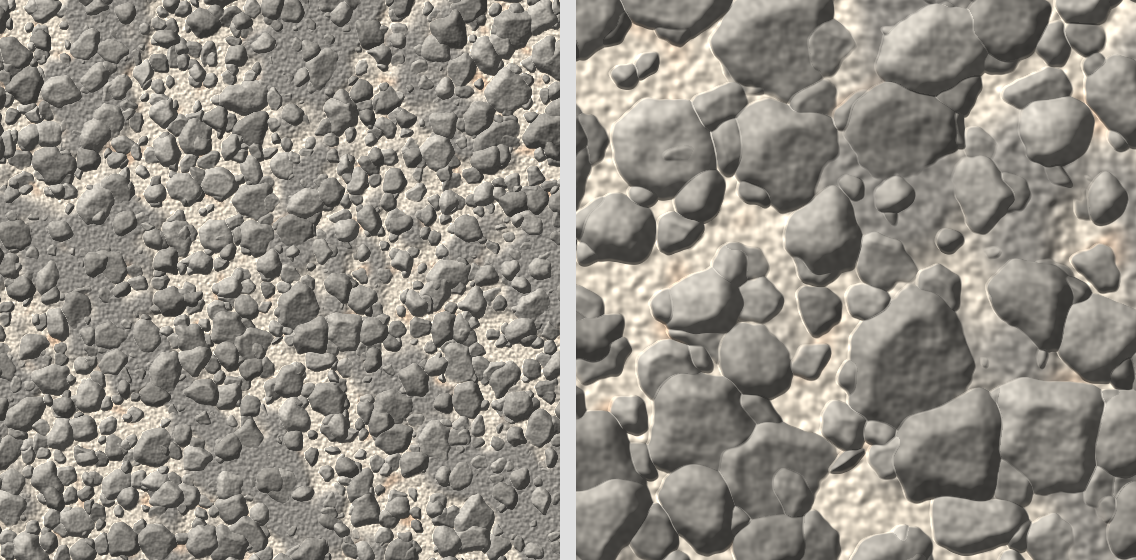
Left, the full canvas; right, a detail of the centre.
A WebGL 1 fragment shader for this texture:

```glsl
precision highp float;
// Exposed aggregate: chipped grey stones set in pale sand and grey tar, lit from the upper left.

uniform vec2 u_resolution;

const float BIG_STONES = 16.0;      // cells across the canvas
const float SMALL_STONES = 30.0;
const float STONE_SLOPE = 1.3;      // steepness of the chipped sides
const float TAR_SCALE = 5.0;
const float TAR_RISE = 0.005;       // how far tar drowns the stones
const float SHADOW_DEPTH = 0.56;
const float SAMPLE_STEP = 0.0014;   // spacing of the slope samples
const vec3 LIGHT = vec3(-0.45, 0.55, 0.70);
const vec3 STONE_COLOR = vec3(0.545, 0.530, 0.502);
const vec3 TAR_COLOR = vec3(0.540, 0.525, 0.500);
const vec3 SAND_COLOR = vec3(0.850, 0.805, 0.735);
const vec3 RUST_COLOR = vec3(0.820, 0.700, 0.590);
const mat2 FACET_TURN = mat2(0.62349, 0.78183, -0.78183, 0.62349); // one seventh turn

vec4 hash4(vec2 p) {
  vec4 q = fract(p.xyxy * vec4(0.1031, 0.1030, 0.0973, 0.1099));
  q += dot(q, q.wzxy + 33.33);
  return fract((q.xxyz + q.yzzw) * q.zywx);
}

vec2 gradientAt(vec2 cell) {
  return hash4(cell).xy * 2.0 - 1.0;
}

// Gradient noise, about -0.6 to 0.6
float noise(vec2 p) {
  vec2 i = floor(p), f = fract(p);
  vec2 u = f * f * f * (f * (f * 6.0 - 15.0) + 10.0);
  vec2 e = vec2(1.0, 0.0);
  float low = mix(dot(gradientAt(i), f), dot(gradientAt(i + e.xy), f - e.xy), u.x);
  float high = mix(dot(gradientAt(i + e.yx), f - e.yx), dot(gradientAt(i + 1.0), f - 1.0), u.x);
  return mix(low, high, u.y);
}

float softMin(float a, float b, float k) {
  float h = max(k - abs(a - b), 0.0) / k;
  return min(a, b) - h * h * k * 0.25;
}

// Height of one chipped stone, in cell units; negative outside
float stoneHeight(vec2 d, vec4 rnd) {
  float angle = rnd.z * 6.2832;
  vec2 dir = vec2(cos(angle), sin(angle));
  vec2 tilt = (rnd.yw - 0.5) * 0.5;
  float top = mix(0.15, 0.30, rnd.x) + dot(d, tilt);
  d += dir * dot(d, dir) * mix(-0.3, 0.35, rnd.y);
  float radius = mix(0.32, 0.63, rnd.w);
  float edge = 2.0;
  float chip = rnd.x;
  for (int k = 0; k < 7; k++) {
    chip = fract(chip * 7.31 + rnd.y + 0.37);
    edge = softMin(edge, radius * mix(0.75, 1.15, chip) - dot(d, dir), 0.07);
    dir = FACET_TURN * dir;
  }
  return softMin(edge * STONE_SLOPE, top, 0.12);
}

// Keeps the highest stone of a layer: x = height, y = tone
vec2 addLayer(vec2 best, vec2 p, float cells, float seed) {
  vec2 q = p * cells;
  vec2 home = floor(q);
  for (int y = -1; y <= 1; y++) {
    for (int x = -1; x <= 1; x++) {
      vec2 cell = home + vec2(float(x), float(y));
      vec4 rnd = hash4(cell + seed);
      vec2 d = q - cell - 0.5 - (rnd.xy - 0.5) * 0.85;
      if (dot(d, d) > 1.2) continue;
      float h = stoneHeight(d, rnd) / cells;
      if (h > best.x) best = vec2(h, fract(rnd.z * 5.7 + rnd.w));
    }
  }
  return best;
}

float tarCover(vec2 p) {
  return smoothstep(-0.02, 0.22, noise(p * TAR_SCALE + 3.7) + 0.5 * noise(p * 17.0));
}

// x = surface height, y = stone tone, z = stone height above the ground
vec3 surface(vec2 p) {
  vec2 warped = p + 0.007 * vec2(noise(p * 32.0), noise(p * 32.0 + 57.0));
  vec2 stone = addLayer(vec2(-0.01, 0.5), warped, BIG_STONES, 11.0);
  stone = addLayer(stone, warped, SMALL_STONES, 83.0);
  float rough = noise(p * 75.0) * 0.0016 + noise(p * 190.0) * 0.0005;
  float ground = 0.002 + TAR_RISE * tarCover(p) + noise(p * 140.0 + 9.0) * 0.0016;
  float rise = stone.x + rough - ground;
  return vec3(max(stone.x + rough, ground), stone.y, rise);
}

void main() {
  vec2 p = gl_FragCoord.xy / min(u_resolution.x, u_resolution.y);
  vec3 here = surface(p);

  // Slope lighting
  vec2 slope = vec2(surface(p + vec2(SAMPLE_STEP, 0.0)).x,
                    surface(p + vec2(0.0, SAMPLE_STEP)).x) - here.x;
  vec3 normal = normalize(vec3(-slope / SAMPLE_STEP, 1.0));
  float shade = clamp(dot(normal, LIGHT) / LIGHT.z, 0.42, 1.45);

  // Short cast shadows, two steps toward the light
  float nearBlock = surface(p + LIGHT.xy * 0.007).x - here.x - 0.0049;
  float farBlock = surface(p + LIGHT.xy * 0.015).x - here.x - 0.0105;
  float shadow = smoothstep(-0.001, 0.003, max(nearBlock, farBlock));

  // Ground and stone colours
  float speckle = noise(p * 230.0) + 0.6 * noise(p * 110.0 + 21.0);
  vec3 sand = mix(SAND_COLOR, RUST_COLOR, smoothstep(0.15, 0.5, noise(p * 24.0 + 40.0)));
  vec3 ground = mix(sand * (1.0 + 0.30 * speckle), TAR_COLOR * (1.0 + 0.22 * speckle), tarCover(p));
  vec3 stone = STONE_COLOR * mix(0.86, 1.12, here.y) * (1.0 + 0.16 * speckle);
  vec3 color = mix(ground, stone, smoothstep(-0.0004, 0.0016, here.z));

  color *= shade * (1.0 - SHADOW_DEPTH * shadow * smoothstep(0.3, 0.8, shade));
  gl_FragColor = vec4(clamp(color + 0.02, 0.0, 1.0), 1.0);
}
```
